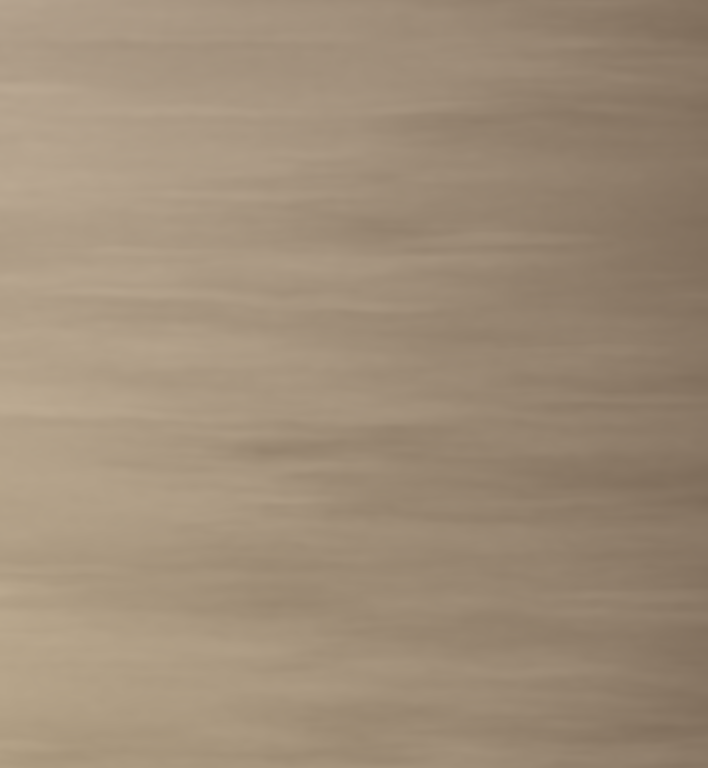
This texture is drawn by a WebGL 2 fragment shader. Its source:

```glsl
#version 300 es
precision highp float;
// Pale, softly lit wood with blurred horizontal grain, shading off to the right.
uniform vec2 u_resolution;
out vec4 fragColor;

vec3 hash3(vec2 cell) {
    vec3 h = fract(cell.xyx * vec3(0.1031, 0.1030, 0.0973));
    h += dot(h, h.yxz + 33.33);
    return fract((h.xxy + h.yzz) * h.zyx);
}

// Cellular noise: one soft light or dark spot per cell, summed over neighbours.
float cellSpots(vec2 q) {
    vec2 cell = floor(q);
    float sum = 0.0;
    for (int j = -1; j <= 1; j++) {
        for (int i = -1; i <= 1; i++) {
            vec2 id = cell + vec2(i, j);
            vec3 rnd = hash3(id + 57.0);
            vec2 d = q - id - rnd.xy;
            float falloff = max(0.0, 1.0 - dot(d, d));
            sum += (rnd.z * 2.0 - 1.0) * falloff * falloff;
        }
    }
    return sum;
}

// Gentle waviness that keeps the fibres from running perfectly straight.
float fibreBend(vec2 p) {
    return 0.0025 * sin(p.x * 5.0 + p.y * 9.0)
         + 0.0012 * sin(p.x * 17.0 - p.y * 31.0 + 1.7)
         + 0.0008 * sin(p.x * 43.0 + p.y * 53.0 + 4.1);
}

float grain(vec2 p) {
    float ripple = 0.0022 * cellSpots(p * vec2(11.0, 22.0)) + 0.0010 * cellSpots(p * vec2(38.0, 55.0) + 7.0);
    vec2 q = vec2(p.x, p.y + fibreBend(p) + ripple);

    // Broad bands and cloudy patches
    float tone = 0.024 * cellSpots(q * vec2(1.2, 13.0));
    tone += 0.016 * cellSpots(q * vec2(1.8, 24.0) + 17.0);
    tone += 0.010 * cellSpots(q * vec2(4.0, 9.0) + 11.0);

    // Streaks and fine fibres, stronger in some regions than in others
    float strength = clamp(0.85 + 0.9 * cellSpots(p * vec2(3.0, 8.0) + 23.0), 0.25, 1.8);
    float streaks = 0.018 * cellSpots(q * vec2(4.5, 40.0) + 31.0);
    streaks += 0.012 * cellSpots(q * vec2(9.0, 72.0) + 43.0);
    streaks += 0.007 * cellSpots(q * vec2(20.0, 125.0) + 71.0);
    tone += strength * streaks;

    // Sparse thin pale lines, each with a faint shadow beneath
    vec2 lineScale = vec2(3.4, 58.0);
    float line = smoothstep(0.4, 1.2, cellSpots(q * lineScale + 83.0));
    float shadow = smoothstep(0.4, 1.2, cellSpots((q + vec2(0.01, 0.012)) * lineScale + 83.0));
    tone += 0.018 * line - 0.012 * shadow;

    // Barely visible surface mottling
    return tone + 0.004 * cellSpots(p * vec2(65.0, 100.0));
}

void main() {
    vec2 uv = gl_FragCoord.xy / u_resolution;
    vec2 p = gl_FragCoord.xy / u_resolution.y;

    // Light falls off from left to right, slightly faster at the top
    float x = uv.x + 0.10 * (uv.y - 0.5) * uv.x;
    float shade = 0.70 * x + 0.30 * x * x;
    vec3 color = mix(vec3(0.706, 0.636, 0.543), vec3(0.527, 0.457, 0.385), shade);

    // Warmer towards the lower left, greyer towards the top
    float warmth = (0.5 - uv.y) * (1.0 - uv.x);
    color += warmth * vec3(0.004, 0.003, -0.020);

    color += grain(p) * vec3(1.0, 1.0, 0.95);
    fragColor = vec4(color, 1.0);
}
```
